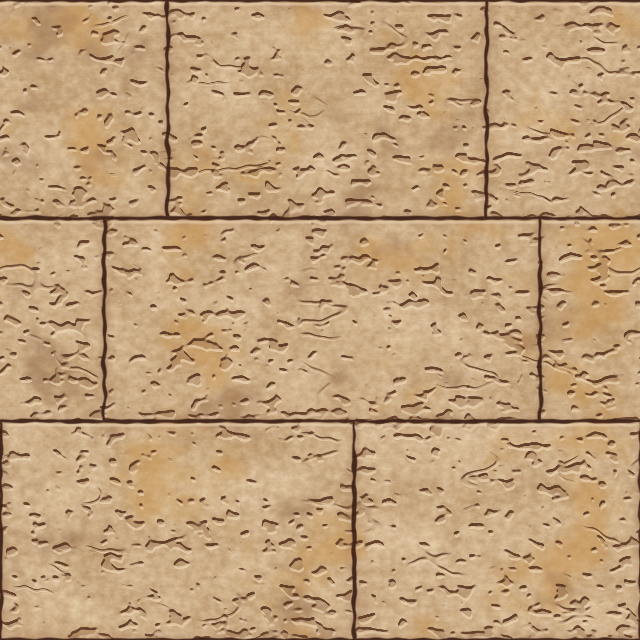
Write a WebGL 2 fragment shader that draws this texture.

```glsl
#version 300 es
precision highp float;
// Weathered sandstone wall: three courses of two blocks with staggered joints.
// Stretched, warped gradient noise carves pits that are lit from above by
// comparing depths; tinted noise layers give the mottled, tileable stone.

uniform vec2 u_resolution;
out vec4 fragColor;

// Layout: course boundaries from the bottom, and the two joints in each course
const float COURSE_EDGES[4] = float[4](0.0, 0.342, 0.659, 1.0);
const vec2 COURSE_JOINTS[3] = vec2[3](vec2(0.001, 0.553), vec2(0.163, 0.844), vec2(0.262, 0.760));
const float JOINT_HALF_WIDTH = 0.0027;
const float JOINT_WOBBLE = 0.0045;

// Relief
const vec2 LIGHT_STEP = vec2(-0.0006, 0.0021);
const vec2 PIT_FREQUENCY = vec2(27.0, 58.0);
const vec2 CHIP_FREQUENCY = vec2(61.0, 104.0);
const float PIT_THRESHOLD = 0.19;
const float PIT_SOFTNESS = 0.17;

// Colours
const vec3 STONE_SHADE = vec3(0.72, 0.58, 0.42);
const vec3 STONE_PALE = vec3(0.88, 0.78, 0.64);
const vec3 OCHRE = vec3(0.77, 0.57, 0.31);
const vec3 UMBER = vec3(0.56, 0.40, 0.28);
const vec3 PIT_DARK = vec3(0.34, 0.20, 0.12);
const vec3 JOINT_DARK = vec3(0.24, 0.13, 0.09);
const vec3 HIGHLIGHT = vec3(0.95, 0.86, 0.73);

float hash(vec2 cell, float seed) {
    return fract(sin(dot(cell, vec2(127.1, 311.7)) + seed * 74.7) * 43758.5);
}

vec2 gradient(vec2 cell, vec2 period, float seed) {
    float angle = 6.28318 * hash(mod(cell, period), seed);
    return vec2(cos(angle), sin(angle));
}

// Gradient noise that repeats over the unit square for whole frequencies
float noise(vec2 uv, vec2 frequency, float seed) {
    vec2 p = uv * frequency, i = floor(p), f = p - i;
    vec2 w = f * f * f * (f * (f * 6.0 - 15.0) + 10.0), o = vec2(1.0, 0.0);
    float a = dot(gradient(i, frequency, seed), f);
    float b = dot(gradient(i + o.xy, frequency, seed), f - o.xy);
    float c = dot(gradient(i + o.yx, frequency, seed), f - o.yx);
    float d = dot(gradient(i + o.xx, frequency, seed), f - o.xx);
    return mix(mix(a, b, w.x), mix(c, d, w.x), w.y);
}

float fbm(vec2 uv, vec2 frequency, float seed) {
    float sum = 0.0, weight = 1.0;
    for (int k = 0; k < 4; k++) {
        sum += weight * noise(uv, frequency, seed + float(k));
        frequency *= 2.0;
        weight *= 0.6;
    }
    return sum;
}

// Depth of pits, chips and occasional cracks; bias adds wear near block edges
float pitDepth(vec2 uv, float bias) {
    vec2 warped = uv + vec2(0.008, 0.006) * vec2(noise(uv, vec2(34.0), 1.0), noise(uv, vec2(45.0, 30.0), 2.0));
    float field = 0.75 * noise(warped, PIT_FREQUENCY, 3.0) + 0.48 * noise(warped, CHIP_FREQUENCY, 4.0);
    field += 0.28 * noise(uv, vec2(7.0, 10.0), 5.0) + bias;
    float pits = smoothstep(PIT_THRESHOLD, PIT_THRESHOLD + PIT_SOFTNESS, field);
    float crack = 1.0 - smoothstep(0.0, 0.045, abs(noise(warped, vec2(8.0, 19.0), 6.0)));
    crack *= smoothstep(0.15, 0.35, noise(uv, vec2(9.0, 13.0), 7.0));
    return max(pits, 0.75 * crack);
}

// Distances to the block's (left, right, bottom, top) sides; also its number
vec4 blockSides(vec2 uv, out float block) {
    int course = int(step(COURSE_EDGES[1], uv.y) + step(COURSE_EDGES[2], uv.y));
    vec2 joints = COURSE_JOINTS[course];
    float x = fract(uv.x - joints.x), split = joints.y - joints.x;
    bool first = x < split;
    block = float(course * 2) + (first ? 0.0 : 1.0);
    vec2 across = first ? vec2(x, split - x) : vec2(x - split, 1.0 - x);
    return vec4(across, uv.y - COURSE_EDGES[course], COURSE_EDGES[course + 1] - uv.y);
}

void main() {
    vec2 uv = gl_FragCoord.xy / u_resolution;
    float pixel = 1.0 / min(u_resolution.x, u_resolution.y);

    // Irregular block outlines
    vec2 wobble = vec2(noise(uv, vec2(24.0, 38.0), 11.0), 0.5 * noise(uv, vec2(30.0, 20.0), 12.0));
    float block;
    vec4 sides = blockSides(fract(uv + JOINT_WOBBLE * wobble), block);
    float edge = min(min(sides.x, sides.y), min(sides.z, sides.w));

    // Mottled stone with ochre and umber stains
    float tone = 0.52 + 0.38 * fbm(uv, vec2(9.0, 11.0), 20.0) + 0.42 * fbm(uv, vec2(64.0, 80.0), 26.0);
    tone += 0.12 * (hash(vec2(block, 3.0), 5.0) - 0.5);
    vec3 color = mix(STONE_SHADE, STONE_PALE, clamp(tone, 0.0, 1.1));
    color = mix(color, OCHRE, 0.55 * smoothstep(0.08, 0.65, fbm(uv, vec2(5.0, 6.0), 32.0)));
    color = mix(color, UMBER, 0.45 * smoothstep(0.2, 0.75, fbm(uv, vec2(6.0, 7.0), 38.0)));

    // Pits: dark upper lips, bright lower lips
    float bias = 0.17 * exp(-sides.z / 0.018) + 0.08 * exp(-min(sides.x, sides.y) / 0.012);
    float depth = pitDepth(uv, bias);
    float relief = pitDepth(uv + LIGHT_STEP, bias) - pitDepth(uv - LIGHT_STEP, bias);
    color = mix(color, UMBER, 0.30 * depth);
    color = mix(color, PIT_DARK, 0.88 * smoothstep(0.08, 0.85, -relief));
    color = mix(color, HIGHLIGHT, 0.62 * smoothstep(0.05, 0.85, relief));

    // Grime along the sides, and a pale worn lip under each course joint
    float grime = exp(-edge / 0.007) * (0.45 + 0.5 * noise(uv, vec2(40.0), 44.0));
    color = mix(color, UMBER, clamp(grime, 0.0, 0.7));
    float lip = smoothstep(0.003, 0.005, sides.w) * (1.0 - smoothstep(0.006, 0.011, sides.w));
    color = mix(color, HIGHLIGHT, 0.55 * lip * smoothstep(0.0, 0.012, min(sides.x, sides.y)));

    // Dark joints of uneven width
    float halfWidth = JOINT_HALF_WIDTH * (1.0 + 0.9 * noise(uv, vec2(46.0), 47.0));
    float soft = max(0.0013, pixel);
    color = mix(color, JOINT_DARK, 0.93 * (1.0 - smoothstep(halfWidth - soft, halfWidth + soft, edge)));

    fragColor = vec4(color, 1.0);
}
```
